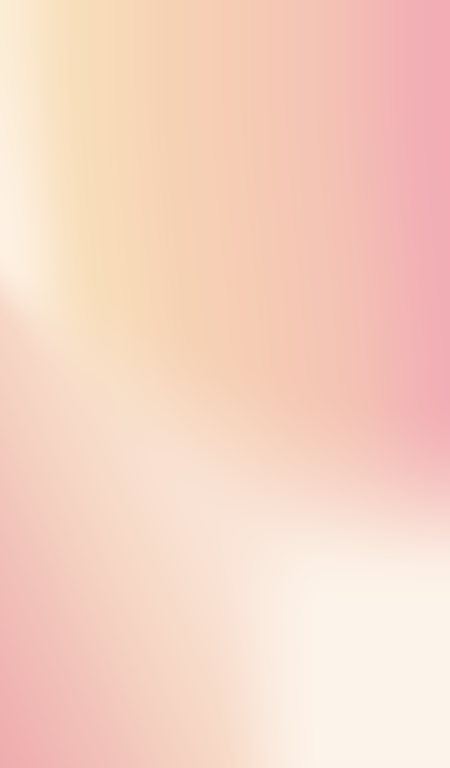
Reproduce this background procedurally as a Shadertoy shader.

```glsl
// Soft pastel mesh gradient: peach to rose above, blush to cream below.

// Vertical veil: cream, butter, peach, salmon and rose from left to right.
vec3 upperVeil(vec2 uv) {
    float x = uv.x - 0.05 * (1.0 - smoothstep(0.45, 0.9, uv.y));
    float glow = smoothstep(0.45, 0.7, uv.y) * (1.0 - smoothstep(0.7, 1.0, uv.y));
    vec3 cream = mix(vec3(0.99, 0.93, 0.84), vec3(0.995, 0.945, 0.89), glow);
    vec3 color = mix(cream, vec3(0.973, 0.87, 0.73), smoothstep(-0.02, 0.19, x));
    color = mix(color, vec3(0.965, 0.817, 0.705), smoothstep(0.14, 0.44, x));
    color = mix(color, vec3(0.957, 0.765, 0.705), smoothstep(0.38, 0.76, x));
    return mix(color, vec3(0.95, 0.68, 0.71), smoothstep(0.68, 0.98, x));
}

// Diagonal wash: rose in the lower left corner, cream in the lower right.
vec3 lowerWash(vec2 uv) {
    float t = uv.x + 0.8 * uv.y;
    vec3 color = mix(vec3(0.935, 0.65, 0.67), vec3(0.95, 0.79, 0.74), smoothstep(-0.14, 0.42, t));
    color = mix(color, vec3(0.968, 0.85, 0.775), smoothstep(0.26, 0.56, t));
    color = mix(color, vec3(0.978, 0.892, 0.84), smoothstep(0.46, 0.76, t));
    float pool = smoothstep(0.47, 0.74, uv.x + 0.04 * uv.y)
               * (1.0 - smoothstep(0.2, 0.4, uv.y));
    return mix(color, vec3(0.99, 0.955, 0.917), pool);
}

void mainImage(out vec4 fragColor, in vec2 fragCoord) {
    vec2 uv = fragCoord / iResolution.xy;

    // Curved seam, crisp at the left edge and broad elsewhere
    float left = 1.0 - uv.x;
    float seam = 0.36 + 0.27 * left * left;
    float softness = mix(0.05, 0.125, smoothstep(0.0, 0.3, uv.x));
    float veil = smoothstep(seam - softness, seam + softness, uv.y);

    fragColor = vec4(mix(lowerWash(uv), upperVeil(uv), veil), 1.0);
}
```
